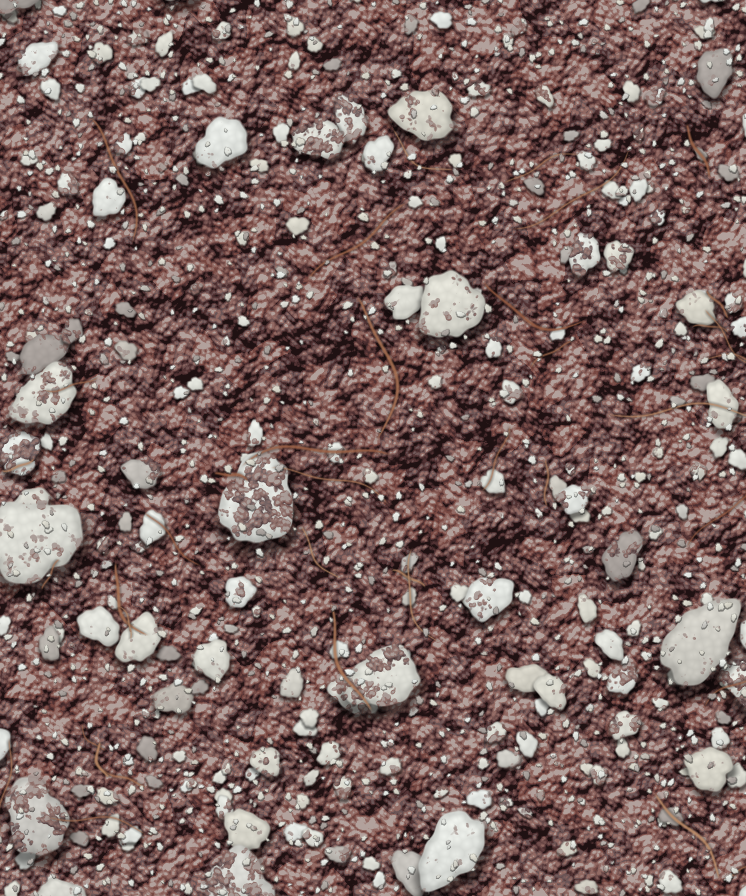
Write a Shadertoy shader that draws this texture.

```glsl
const vec3 INK = vec3(0.12, 0.065, 0.07);
const vec3 UMBER = vec3(0.32, 0.195, 0.20);
const vec3 MAUVE = vec3(0.42, 0.335, 0.34);
const vec3 RUST = vec3(0.47, 0.28, 0.255);
const vec3 CLAY = vec3(0.57, 0.41, 0.385);
const vec3 PALE = vec3(0.70, 0.63, 0.61);
const vec3 CHALK = vec3(0.91, 0.925, 0.91);
const vec3 CREAM = vec3(0.86, 0.85, 0.80);
const vec3 ASH = vec3(0.67, 0.64, 0.62);
const vec3 STRAW = vec3(0.76, 0.57, 0.42);
const vec3 BARK = vec3(0.58, 0.34, 0.24);

vec4 hash4(vec2 p) {
    vec4 q = fract(p.xyxy * vec4(0.1031, 0.1030, 0.0973, 0.1099));
    q += dot(q, q.wzxy + 33.33);
    return fract((q.xxyz + q.yzzw) * q.zywx);
}

vec2 rotate(vec2 p, float angle) {
    float c = cos(angle), s = sin(angle);
    return vec2(c * p.x + s * p.y, c * p.y - s * p.x);
}

// Cellular noise: distance to the nearest seed, and the id of that seed
vec2 cellular(vec2 p) {
    vec2 base = floor(p), nearest = vec2(9.0, 0.0);
    for (int j = -1; j <= 1; j++)
    for (int i = -1; i <= 1; i++) {
        vec2 cell = base + vec2(i, j);
        vec4 h = hash4(cell + 71.0);
        float d = length(cell + h.xy - p);
        if (d < nearest.x) nearest = vec2(d, h.z);
    }
    return nearest;
}

vec2 warp(vec2 p) {
    return p + 0.0022 * sin(p.yx * 71.0 + vec2(0.0, 2.0)) + 0.0006 * sin(p.yx * 233.0);
}

// Crumb height in x, averaged crumb id in y
vec2 crumbs(vec2 p) {
    p = warp(p);
    vec2 clod = cellular(p * 33.0);
    vec2 crumb = cellular(rotate(p, 0.6) * 76.0 + 13.0);
    vec2 grain = cellular(rotate(p, 1.1) * 165.0 + 29.0);
    float height = 1.0 - dot(vec3(clod.x, crumb.x, grain.x), vec3(0.42, 0.35, 0.23));
    return vec2(height, 0.65 * clod.y + 0.35 * crumb.y);
}

vec3 earthColor(float tone, float redness) {
    vec3 c = mix(INK, UMBER, smoothstep(0.12, 0.36, tone));
    c = mix(c, mix(MAUVE, RUST, redness), smoothstep(0.36, 0.52, tone));
    c = mix(c, CLAY, smoothstep(0.52, 0.68, tone));
    return mix(c, PALE, smoothstep(0.70, 0.92, tone));
}

// Signed distance to a lumpy pebble of radius r
float pebble(vec2 q, float r, vec4 h) {
    q = rotate(q, 6.28 * h.x) * vec2(0.88, 1.0 + 0.3 * h.y);
    float a = atan(q.y, q.x);
    float lumps = 0.09 * sin(2.0 * a + 9.0 * h.z) + 0.09 * sin(3.0 * a + 6.0 * h.w)
                + 0.05 * sin(5.0 * a + 20.0 * h.y) + 0.03 * sin(9.0 * a + 30.0 * h.z);
    return length(q) - r * (1.0 + lumps);
}

// One size class of stones, dusted with earth where the crumbs rise high
vec3 stones(vec3 color, vec3 earth, vec2 p, float scale, float density, float height, float soft) {
    vec2 g = p * scale, base = floor(g);
    float pits = cellular(p * 110.0).x;
    for (int j = -1; j <= 1; j++)
    for (int i = -1; i <= 1; i++) {
        vec2 cell = base + vec2(i, j);
        vec4 h = hash4(cell + scale * 3.7), k = hash4(cell + scale * 5.3 + 40.0);
        float spread = length(cell / scale - vec2(0.42, 0.58));
        if (h.z > density * (0.6 + 1.1 * spread)) continue;
        float r = mix(0.15, 0.38, pow(h.w, 1.3));
        vec2 q = g - cell - h.xy;
        float d = pebble(q, r, k);
        float shadow = pebble(q + vec2(-0.05, 0.24) * r, r, k);
        color *= 1.0 - 0.5 * smoothstep(0.35 * r, -0.1 * r, shadow);
        float light = dot(q / r, vec2(-0.2, 0.6));
        vec3 stone = mix(mix(CHALK, CREAM, k.x), ASH, smoothstep(0.72, 0.95, k.z));
        stone *= 1.01 + 0.10 * light - 0.14 * smoothstep(-0.3 * r, 0.0, d) - 0.08 * pits;
        float bury = mix(0.53, 0.85, k.w);
        float dust = smoothstep(bury - 0.04, bury + 0.06, height);
        stone = mix(stone, earth * 0.9, 0.85 * dust);
        color = mix(color, stone, smoothstep(soft, -soft, d / scale));
    }
    return color;
}

// Thin curved root strands
vec3 fibres(vec3 color, vec2 p, float aspect, float soft) {
    for (int i = 0; i < 38; i++) {
        vec4 h = hash4(vec2(i, 17.0)), k = hash4(vec2(i, 91.0));
        float reach = mix(0.02, 0.09, h.w * h.w);
        vec2 q = rotate(p - h.xy * vec2(aspect, 1.0), 6.28 * h.z);
        float t = q.x / reach;
        float curve = reach * (0.9 * (k.x - 0.5) * t * t + 0.07 * sin(4.0 * t + 6.0 * k.y));
        float width = mix(0.0007, 0.0019, k.z * k.z) * (1.0 - 0.5 * t * t);
        float ends = smoothstep(1.0, 0.85, abs(t));
        float d = abs(q.y - curve) - width;
        color *= 1.0 - 0.25 * ends * smoothstep(0.004, 0.0, d);
        color = mix(color, mix(BARK, STRAW, k.w), 0.85 * ends * smoothstep(soft, -soft, d));
    }
    return color;
}

void mainImage(out vec4 fragColor, in vec2 fragCoord) {
    vec2 p = fragCoord / iResolution.y;
    float aspect = iResolution.x / iResolution.y;
    float soft = 0.0009 + 0.6 / iResolution.y;

    // Earth, lit from above, with hollows between broad mounds
    vec2 soil = crumbs(p);
    float slope = soil.x - crumbs(p + vec2(-0.0012, 0.0038)).x;
    float mound = 0.5 - cellular(warp(p) * 13.0 + 5.0).x;
    float edge = length(p - vec2(0.5 * aspect, 0.55));
    float tone = 0.37 + 1.2 * (soil.x - 0.5) + 1.3 * slope + 0.35 * (soil.y - 0.5)
               + 0.28 * mound + 0.16 * edge;
    vec3 earth = earthColor(tone, smoothstep(0.25, 0.8, soil.y));

    // Stones, strands among them, and bright specks on top
    vec3 color = stones(earth, earth, p, 32.0, 0.24, soil.x, soft);
    color = stones(color, earth, p, 15.0, 0.34, soil.x, soft);
    color = stones(color, earth, p, 7.5, 0.32, soil.x, soft);
    color = fibres(color, p, aspect, soft);
    color = stones(color, earth, p, 85.0, 0.19, soil.x - 0.15, soft);
    fragColor = vec4(color, 1.0);
}
```
